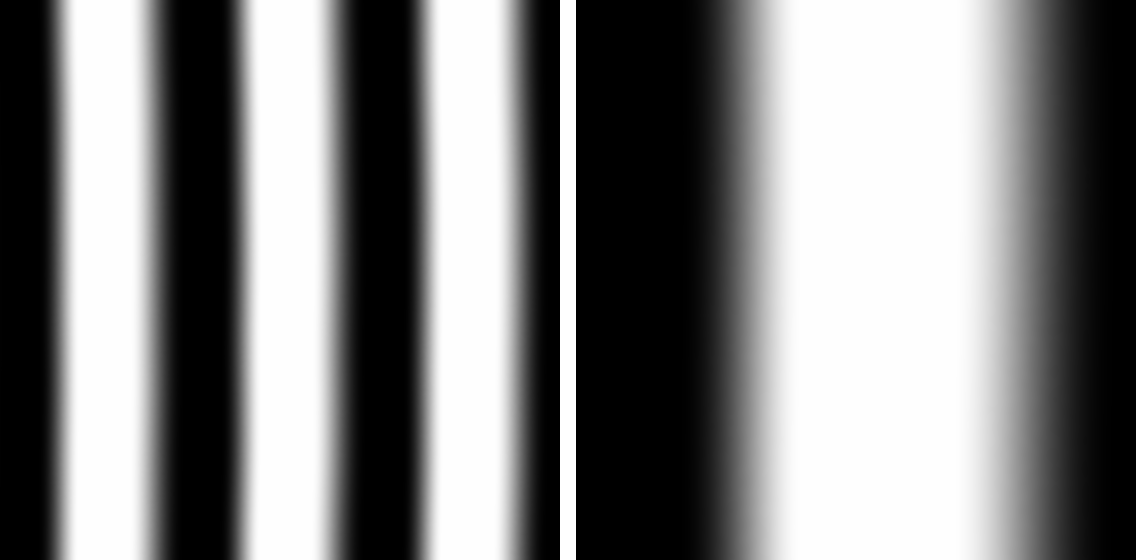
Left, the full canvas; right, a detail of the centre.
A WebGL 1 fragment shader for this pattern:

```glsl
precision highp float;

uniform vec2 u_resolution;

const float PI = 3.14159265;
const float PERIOD = 0.325;
const float FIRST_EDGE = 0.067;
const vec3 BLACK = vec3(0.0);
const vec3 WHITE = vec3(0.996);

vec2 hashGradient(vec2 cell) {
  float h = fract(sin(dot(cell, vec2(127.1, 311.7))) * 4375.85);
  return vec2(cos(2.0 * PI * h), sin(2.0 * PI * h));
}

float gradientNoise(vec2 p) {
  vec2 cell = floor(p);
  vec2 f = fract(p);
  vec2 s = f * f * f * (f * (f * 6.0 - 15.0) + 10.0);
  float a = dot(hashGradient(cell), f);
  float b = dot(hashGradient(cell + vec2(1.0, 0.0)), f - vec2(1.0, 0.0));
  float c = dot(hashGradient(cell + vec2(0.0, 1.0)), f - vec2(0.0, 1.0));
  float d = dot(hashGradient(cell + vec2(1.0, 1.0)), f - vec2(1.0, 1.0));
  return mix(mix(a, b, s.x), mix(c, d, s.x), s.y);
}

// Slight sideways drift along the height, a little different per stripe
float stripeDrift(float y, float stripeId) {
  float bow = 0.004 * (sin(PI * y) - 0.64);
  return bow + 0.002 * gradientNoise(vec2(stripeId * 7.3 + 0.37, y * 4.0));
}

// Soft band: a short rise on the left and a longer fall on the right
float softBand(float x, float riseWidth, float fallStart, float fallWidth) {
  float rise = smoothstep(0.0, riseWidth, x);
  float fall = 1.0 - smoothstep(fallStart, fallStart + fallWidth, x);
  return pow(rise * fall, 1.3);
}

void main() {
  vec2 uv = gl_FragCoord.xy / u_resolution;

  // Vertical repeats
  float stripeId = floor((uv.x - FIRST_EDGE) / PERIOD);
  float x = uv.x - FIRST_EDGE - stripeId * PERIOD;
  x -= stripeDrift(uv.y, stripeId);

  float light = softBand(x, 0.075, 0.165, 0.1);

  // Faint grain, strongest in the blurred edges
  light += 0.03 * light * (1.0 - light) * gradientNoise(uv * 120.0);

  gl_FragColor = vec4(mix(BLACK, WHITE, light), 1.0);
}
```
